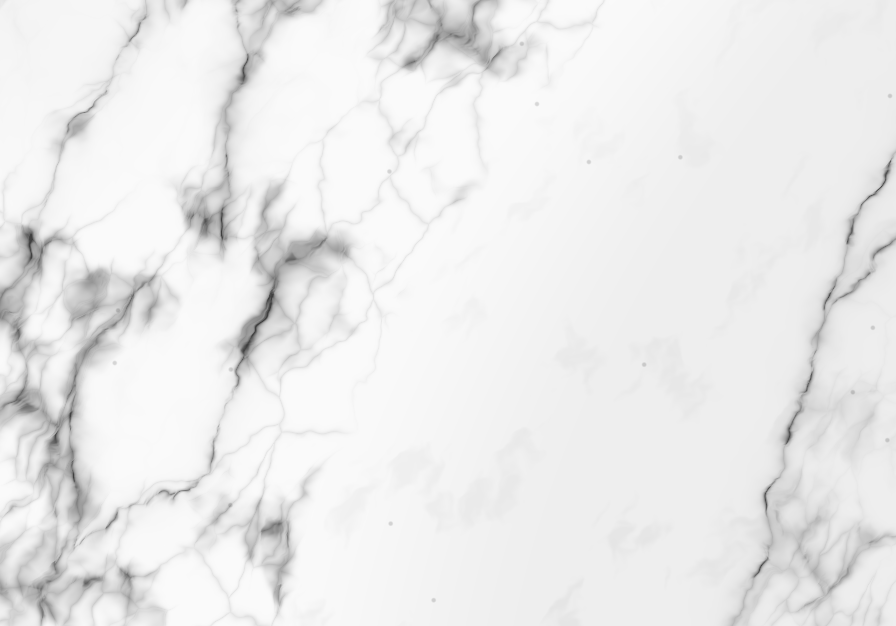
This texture is drawn by a Shadertoy shader. Its source:

```glsl
// White marble: a slanted band of broken stone on the left, a calm pale
// field, and one dark seam on the right. Stretched cellular noise makes the
// fragments; layered sines bend the veins and break them into flecks.

vec2 hash2(vec2 c) {
    return fract(sin(vec2(dot(c, vec2(127.1, 311.7)), dot(c, vec2(269.5, 183.3)))) * 43758.5);
}

// Layered, rotated sines that feed back into each other
float sines(vec2 p) {
    float sum = 0.0, amp = 0.5;
    for (int i = 0; i < 5; i++) {
        p = mat2(1.5, 1.1, -1.1, 1.5) * p + 1.7;
        sum += amp * sin(p.x + 1.5 * sin(p.y + 2.0 * sum));
        amp *= 0.6;
    }
    return sum;
}

// Cellular noise: x = distance to the nearest cell border, y = cell random
vec2 cells(vec2 q) {
    vec2 base = floor(q), f = fract(q), nearest = vec2(0.0), nearCell = vec2(0.0);
    float best = 9.0, border = 9.0;
    for (int j = -1; j <= 1; j++)
    for (int i = -1; i <= 1; i++) {
        vec2 c = vec2(i, j);
        vec2 r = c + hash2(base + c) - f;
        if (dot(r, r) < best) { best = dot(r, r); nearest = r; nearCell = c; }
    }
    for (int j = -2; j <= 2; j++)
    for (int i = -2; i <= 2; i++) {
        vec2 c = nearCell + vec2(i, j);
        vec2 r = c + hash2(base + c) - f;
        vec2 gap = r - nearest;
        if (dot(gap, gap) > 1e-4) border = min(border, dot(0.5 * (r + nearest), normalize(gap)));
    }
    return vec2(border, hash2(base + nearCell + 7.0).x);
}

float segment(vec2 p, vec2 a, vec2 b) {
    vec2 ab = b - a;
    return length(p - a - ab * clamp(dot(p - a, ab) / dot(ab, ab), 0.0, 1.0));
}

// Main veins as start and end points
const vec4 veins[7] = vec4[7](
    vec4(0.243, 1.02, 0.075, 0.68), vec4(0.075, 0.68, -0.02, 0.50),
    vec4(0.385, 1.02, 0.360, 0.60), vec4(0.130, 0.42, 0.120, 0.12),
    vec4(0.120, 0.12, 0.280, 0.20), vec4(0.280, 0.19, 0.460, 0.55),
    vec4(1.305, 0.46, 1.450, 0.63));

// Unbroken blocks: centre, radius across and along the grain
const vec4 blocks[5] = vec4[5](
    vec4(0.25, 0.35, 0.10, 0.17), vec4(0.35, 0.51, 0.06, 0.09),
    vec4(0.48, 0.86, 0.085, 0.20), vec4(0.27, 0.85, 0.09, 0.20),
    vec4(0.05, 0.90, 0.10, 0.25));

void mainImage(out vec4 fragColor, in vec2 fragCoord) {
    vec2 p = fragCoord / iResolution.y;
    vec2 w = p + 0.022 * vec2(sines(p * 8.0), sines(p * 8.0 + 9.0));
    mat2 toGrain = mat2(0.84, 0.54, -0.54, 0.84);
    vec2 grain = toGrain * w;

    // Signed distances to the band's right rim and to the right seam
    float rim = w.x - (0.45 + 0.2 * w.y + 0.33 * w.y * w.y);
    float seam = w.x - (1.175 + 0.28 * w.y + 0.06 * w.y * w.y);

    // Where the stone is broken
    float broken = 1.0 - smoothstep(-0.03, 0.015, rim);
    for (int i = 0; i < 5; i++) {
        vec2 offset = toGrain * (w - blocks[i].xy) / blocks[i].zw;
        broken *= mix(0.04, 1.0, smoothstep(0.8, 1.15, length(offset)));
    }
    broken += smoothstep(0.0, 0.02, seam) * mix(0.7, 0.22, smoothstep(0.1, 0.24, p.y));

    // Slow swelling of the veins and fine streaks along the grain
    float swell = smoothstep(-0.3, 0.6, sines(p * 6.0 + 3.0));
    float fleck = smoothstep(-0.1, 0.7, sines(grain * vec2(45.0, 20.0)));

    // Large and small fragments
    vec2 large = cells(grain * vec2(11.0, 5.5));
    vec2 small = cells(grain * vec2(25.0, 12.0) + 4.0);
    float largeEdge = exp(-large.x / (0.025 + 0.09 * swell));
    float smallEdge = exp(-small.x / (0.04 + 0.09 * swell));
    float shade = 0.24 * largeEdge * (0.35 + 0.65 * swell)
                + 0.17 * smallEdge * swell
                + 0.28 * largeEdge * largeEdge * fleck * swell
                + 0.09 * step(0.82, small.y) * smoothstep(0.0, 0.1, small.x) * swell;
    shade *= broken;

    // Main veins: dark broken core in a grey halo
    float nearVein = 9.0;
    for (int i = 0; i < 7; i++) nearVein = min(nearVein, segment(w, veins[i].xy, veins[i].zw));
    shade += exp(-nearVein / 0.016) * (0.05 + 0.15 * swell);
    shade += exp(-nearVein / 0.003) * (0.08 + 0.36 * fleck);
    shade += exp(-abs(seam) / 0.0035) * (0.12 + 0.45 * fleck) + 0.09 * exp(-abs(seam) / 0.014);

    // Calm field: faint clouds and rare specks
    float field = smoothstep(0.0, 0.05, rim);
    float cloud = smoothstep(0.35, 0.95, sines(grain * vec2(13.0, 8.0) + 5.0));
    shade += 0.035 * field * cloud * (1.0 - 0.6 * p.y);
    vec2 spot = floor(p * 9.0);
    vec2 place = 0.2 + 0.6 * hash2(spot);
    float speck = 1.0 - smoothstep(0.015, 0.045, length(fract(p * 9.0) - place));
    shade += 0.14 * speck * step(0.8, hash2(spot + 31.0).y);

    // Pale ground, a little greyer to the right and in the top left corner
    float ground = 0.98 - 0.048 * smoothstep(-0.05, 0.45, p.x - 0.45 - 0.2 * p.y - 0.33 * p.y * p.y);
    ground -= 0.02 * (1.0 - smoothstep(0.0, 0.4, length(p - vec2(0.0, 1.0))));
    fragColor = vec4(vec3(max(ground - shade, 0.25)), 1.0);
}
```
